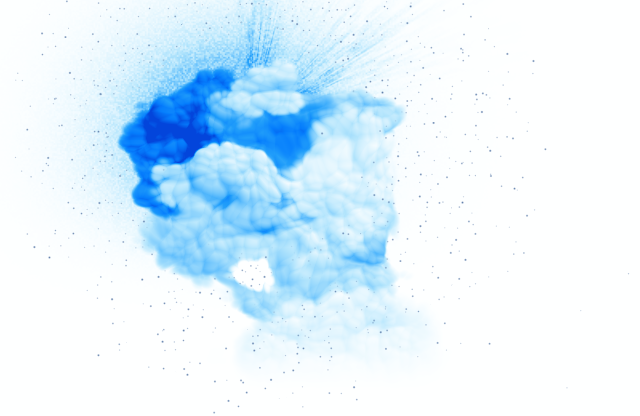
Write a WebGL 1 fragment shader that draws this background.

```glsl
precision highp float;
// Billowing cloud of blue ink bursting on white, with a pale stem, haze and spray.
uniform vec2 u_resolution;

#define BILLOW_SCALE 9.0
#define EDGE_ROUGHNESS 0.085
#define RELIEF_STEP 0.012
#define RELIEF_GAIN 3.0
#define LIGHT_DIR vec2(0.5, 0.86)
#define HAZE_CENTER vec2(0.56, 0.67)
#define HAZE_STRENGTH 0.26
#define SPRAY_ORIGIN vec2(0.60, 0.70)
#define SPECK_COLOR vec3(0.28, 0.42, 0.62)

// Hash and noise
vec2 hash2(vec2 p) {
  vec3 h = fract(p.xyx * vec3(0.1031, 0.1030, 0.0973));
  h += dot(h, h.yzx + 33.33);
  return fract((h.xx + h.yz) * h.zy);
}

vec2 noise2(vec2 p) {
  vec2 i = floor(p), f = fract(p);
  f = f * f * (3.0 - 2.0 * f);
  return mix(mix(hash2(i), hash2(i + vec2(1, 0)), f.x),
             mix(hash2(i + vec2(0, 1)), hash2(i + vec2(1, 1)), f.x), f.y);
}

// Rounded bump in each cell, with creases between neighbours
float lobes(vec2 p) {
  vec2 i = floor(p), f = fract(p);
  float nearest = 1.0;
  for (int y = -1; y <= 1; y++)
    for (int x = -1; x <= 1; x++) {
      vec2 cell = vec2(float(x), float(y));
      vec2 d = cell + hash2(i + cell) - f;
      nearest = min(nearest, dot(d, d));
    }
  return 1.0 - nearest;
}

float billow(vec2 p) {
  p *= BILLOW_SCALE;
  return 0.55 * lobes(p) + 0.3 * lobes(p * 2.1 + 7.3) + 0.15 * lobes(p * 4.3 + 3.1);
}

// Ink ramp from deep blue (0) to white (1)
vec3 ink(float tone) {
  float t = clamp(tone, 0.0, 1.0) * 5.0;
  vec3 c = mix(vec3(0.01, 0.27, 0.86), vec3(0.02, 0.49, 0.99), min(t, 1.0));
  c = mix(c, vec3(0.13, 0.62, 0.98), clamp(t - 1.0, 0.0, 1.0));
  c = mix(c, vec3(0.43, 0.77, 0.99), clamp(t - 2.0, 0.0, 1.0));
  c = mix(c, vec3(0.71, 0.90, 0.99), clamp(t - 3.0, 0.0, 1.0));
  return mix(c, vec3(0.995, 1.0, 1.0), clamp(t - 4.0, 0.0, 1.0));
}

// Lays one elliptical puff of smoke over the tone; surface = (height, relief)
void puff(inout float tone, vec2 p, vec2 surface, vec2 center, vec2 radius,
          float base, float contrast, float softness) {
  vec2 q = (p - center) / radius;
  float d = (length(q) - 1.0) * min(radius.x, radius.y) - surface.x * EDGE_ROUGHNESS;
  float shade = base + contrast * (1.5 * surface.x + surface.y + 0.25 * dot(q, LIGHT_DIR));
  tone = mix(tone, shade, 1.0 - smoothstep(-softness, softness, d));
}

// Haze around the burst and streaks of spray above it
float haze(vec2 p) {
  float d = max(length((p - HAZE_CENTER) * vec2(1.0, 1.1)) - 0.21, 0.0);
  float side = smoothstep(0.22, 0.6, p.y) * (1.0 - 0.65 * smoothstep(0.6, 1.0, p.x));
  float glow = HAZE_STRENGTH * side * (exp(-d * 15.0) + 0.22 * exp(-d * d * 22.0));
  vec2 v = p - SPRAY_ORIGIN;
  float angle = atan(v.x, v.y), r = length(v);
  float streak = noise2(vec2(angle * 28.0, r * 6.0)).x * noise2(vec2(angle * 70.0, r * 22.0)).y;
  float jets = exp(-pow((angle - 0.12) * 5.0, 2.0)) + 0.9 * exp(-pow((angle - 0.95) * 3.2, 2.0));
  float grain = 0.6 + 0.8 * noise2(p * 260.0).x;
  return (glow + 0.6 * jets * streak * exp(-r * r * 11.0)) * grain;
}

// Scattered droplets, one chance per grid cell
float specks(vec2 p) {
  float amount = 0.0, pixel = 1.0 / u_resolution.y;
  float d = length(p - vec2(0.66, 0.65));
  float density = 0.3 * smoothstep(0.2, 0.3, d) * (1.0 - smoothstep(0.3, 0.72, d));
  for (int i = 0; i < 2; i++) {
    float scale = 32.0 + 33.0 * float(i);
    vec2 cell = floor(p * scale), h = hash2(cell + 41.0);
    vec2 spot = (cell + 0.2 + 0.6 * hash2(cell + 90.0)) / scale;
    float radius = mix(0.0006, 0.0019, h.y * h.y);
    float dot_mask = 1.0 - smoothstep(radius - pixel, radius + pixel, length(p - spot));
    amount = max(amount, dot_mask * step(h.x, density) * (0.4 + 0.5 * h.y));
  }
  return amount;
}

void main() {
  vec2 p = gl_FragCoord.xy / u_resolution.y;
  vec2 q = p + 0.045 * (noise2(p * 7.0) - 0.5) + 0.018 * (noise2(p * 21.0) - 0.5);
  float height = billow(q);
  vec2 s = vec2(height - 0.7, RELIEF_GAIN * (height - billow(q + LIGHT_DIR * RELIEF_STEP)));
  float tone = 1.0 - haze(p);

  // Stem, dissolving downwards
  float fade = smoothstep(0.06, 0.30, p.y);
  puff(tone, q, s, vec2(0.74, 0.32), vec2(0.19, 0.12), 0.76, 0.20, 0.014);
  puff(tone, q, s, vec2(0.79, 0.14), vec2(0.24, 0.15), mix(1.0, 0.86, fade), 0.12 * fade, 0.025);
  // Right side
  puff(tone, q, s, vec2(0.86, 0.70), vec2(0.07, 0.06), 0.68, 0.25, 0.010);
  puff(tone, q, s, vec2(0.88, 0.41), vec2(0.06, 0.06), 0.62, 0.30, 0.010);
  puff(tone, q, s, vec2(0.85, 0.48), vec2(0.10, 0.09), 0.74, 0.22, 0.012);
  // Main body and underside
  puff(tone, q, s, vec2(0.59, 0.60), vec2(0.23, 0.21), 0.50, 0.22, 0.012);
  puff(tone, q, s, vec2(0.52, 0.43), vec2(0.16, 0.085), 0.66, 0.22, 0.016);
  puff(tone, q, s, vec2(0.69, 0.40), vec2(0.11, 0.07), 0.76, 0.22, 0.025);
  puff(tone, q, s, vec2(0.62, 0.68), vec2(0.15, 0.13), 0.38, 0.22, 0.030);
  puff(tone, q, s, vec2(0.71, 0.68), vec2(0.05, 0.04), 0.26, 0.25, 0.025);
  puff(tone, q, s, vec2(0.82, 0.56), vec2(0.12, 0.14), 0.86, 0.15, 0.014);
  // Deep blue crown
  puff(tone, q, s, vec2(0.52, 0.79), vec2(0.09, 0.045), 0.19, 0.30, 0.010);
  puff(tone, q, s, vec2(0.40, 0.56), vec2(0.06, 0.06), 0.22, 0.32, 0.010);
  puff(tone, q, s, vec2(0.44, 0.69), vec2(0.11, 0.09), 0.08, 0.38, 0.010);
  // Pale folds in front
  puff(tone, q, s, vec2(0.55, 0.72), vec2(0.05, 0.045), 0.48, 0.28, 0.012);
  puff(tone, q, s, vec2(0.65, 0.78), vec2(0.085, 0.06), 0.75, 0.24, 0.009);
  puff(tone, q, s, vec2(0.53, 0.57), vec2(0.14, 0.075), 0.72, 0.28, 0.008);
  // Small opening beside the stem
  puff(tone, q, s, vec2(0.62, 0.35), vec2(0.035, 0.015), 1.0, 0.0, 0.006);

  float open_air = smoothstep(0.75, 0.9, tone);
  gl_FragColor = vec4(mix(ink(tone), SPECK_COLOR, specks(p) * open_air), 1.0);
}
```
